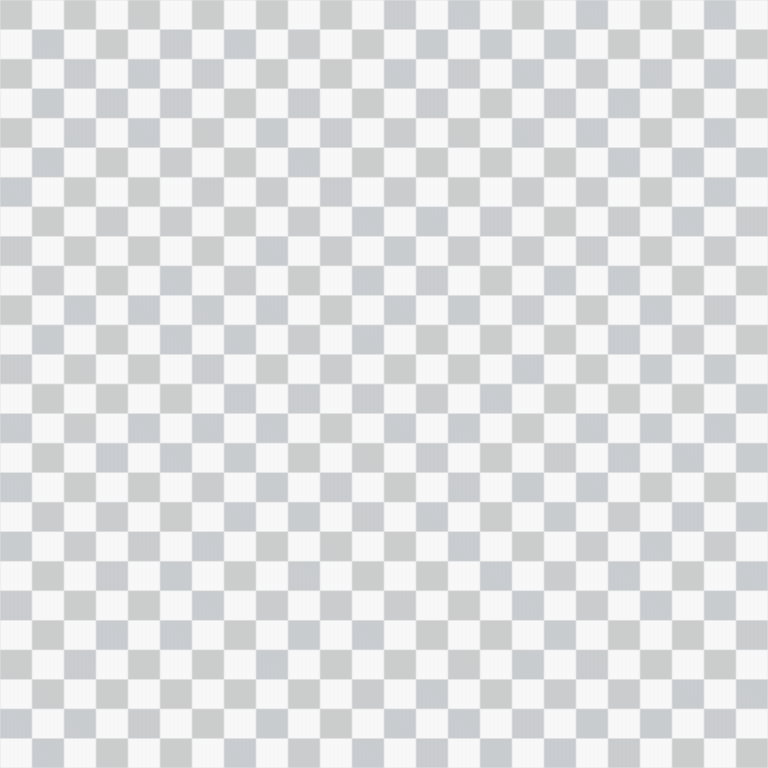
Write a Shadertoy shader that draws this pattern.

```glsl
// Checkerboard of slightly wide pale and grey cells with soft edges.
// Two smoothed square waves are multiplied; a per-cell hash shifts each grey
// between neutral and cool, and faint vertical bands add a little wear.

#define CELLS vec2(24.0, 26.0)          // even counts, so the board wraps
#define EDGE_WIDTH 0.0022               // softness of cell borders, canvas units
#define PALE vec3(0.969, 0.970, 0.971)
#define GREY_NEUTRAL vec3(0.798, 0.800, 0.802)
#define GREY_COOL vec3(0.786, 0.800, 0.812)
#define BANDS_PER_CELL 8.0
#define BAND_STRENGTH 0.0025
#define TINT_DRIFT 0.25                 // tint change across a cell

float hash(vec2 p) {
    vec3 q = fract(vec3(p.xyx) * 0.1031);
    q += dot(q, q.yzx + 33.33);
    return fract((q.x + q.y) * q.z);
}

// Square wave of period 2 with ramps of the given width at whole numbers:
// +1 in even cells, -1 in odd ones.
vec2 softSquare(vec2 p, vec2 width) {
    vec2 fromEdge = 0.5 - abs(fract(p) - 0.5);
    vec2 parity = 1.0 - 2.0 * mod(floor(p), 2.0);
    return parity * clamp(2.0 * fromEdge / width, 0.0, 1.0);
}

void mainImage(out vec4 fragColor, in vec2 fragCoord) {
    vec2 uv = fragCoord / iResolution.xy;
    vec2 grid = uv * CELLS;
    vec2 cell = mod(floor(grid), CELLS);
    vec2 local = fract(grid) - 0.5;

    // Checker coverage: 0 is pale, 1 is grey; the lower left cell is pale
    vec2 width = max(vec2(EDGE_WIDTH), 1.0 / iResolution.xy) * CELLS;
    vec2 wave = softSquare(grid, width);
    float grey = 0.5 - 0.5 * wave.x * wave.y;

    // Tint of each grey cell, drifting a little from side to side
    float slope = hash(cell + 57.0) - 0.5;
    float tint = smoothstep(0.2, 0.8, hash(cell + 11.0));
    tint = clamp(tint + TINT_DRIFT * slope * (local.x + local.y), 0.0, 1.0);
    vec3 color = mix(PALE, mix(GREY_NEUTRAL, GREY_COOL, tint), grey);

    // Faint vertical bands, a whole number per cell
    color += BAND_STRENGTH * cos(6.28319 * BANDS_PER_CELL * grid.x);

    fragColor = vec4(color, 1.0);
}
```
